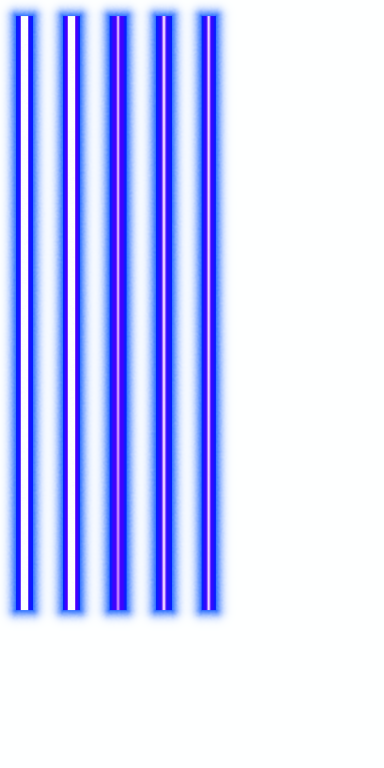
Write a Shadertoy shader that draws this background.

```glsl
const int TUBE_COUNT = 5;
const float TUBE_BOTTOM = 0.411;
const float TUBE_TOP = 1.958;
const vec3 PAPER = vec3(0.995, 1.0, 1.0);
const vec3 GLOW_ABSORPTION = vec3(1.0, 0.68, 0.0);
const vec3 RIM_BLUE = vec3(0.02, 0.12, 1.0);
const vec3 VIOLET = vec3(0.26, 0.0, 1.0);
const vec3 FRINGE = vec3(0.66, 0.34, 1.0);

// Per-tube shape and tint, left to right
const float HALF_WIDTH[5] = float[5](0.022, 0.022, 0.022, 0.021, 0.0185);
const float CORE_WIDTH[5] = float[5](0.0105, 0.0105, 0.0042, 0.0052, 0.0048);
const float CORE_BLUR[5] = float[5](0.001, 0.001, 0.003, 0.003, 0.003);
const float VIOLET_TINT[5] = float[5](0.3, 0.95, 0.9, 0.5, 0.65);

float boxDistance(vec2 p, vec2 halfSize) {
    vec2 q = abs(p) - halfSize;
    return length(max(q, 0.0)) + min(max(q.x, q.y), 0.0);
}

vec2 gradientAt(vec2 cell) {
    vec2 h = fract(sin(vec2(dot(cell, vec2(127.1, 311.7)),
                            dot(cell, vec2(269.5, 183.3)))) * 43758.5);
    return 2.0 * h - 1.0;
}

float gradientNoise(vec2 p) {
    vec2 i = floor(p), f = fract(p);
    vec2 u = f * f * (3.0 - 2.0 * f);
    vec2 e = vec2(0.0, 1.0);
    float low = mix(dot(gradientAt(i), f),
                    dot(gradientAt(i + e.yx), f - e.yx), u.x);
    float high = mix(dot(gradientAt(i + e.xy), f - e.xy),
                     dot(gradientAt(i + e.yy), f - e.yy), u.x);
    return mix(low, high, u.y);
}

// Tubes draw slightly closer together toward the right
float tubeCenter(float n) {
    return 0.0638 + 0.1225 * n - 0.00016 * n * n * n;
}

float glowAmount(float d) {
    d = max(d, 0.0);
    return 0.8 * exp(-d / 0.03 - d * d / (0.024 * 0.024));
}

vec3 tubeColor(float across, float halfWidth, float core, float blur, float tint, float whiteness) {
    float inward = 1.0 - smoothstep(core, halfWidth, across);
    vec3 color = mix(RIM_BLUE, VIOLET, tint * smoothstep(0.0, 0.6, inward));
    float fringe = 1.0 - smoothstep(core - blur, core + blur, across);
    float center = 1.0 - smoothstep(core - 2.0 * blur, core, across);
    color = mix(color, FRINGE, fringe);
    return mix(color, PAPER, center * whiteness);
}

void mainImage(out vec4 fragColor, in vec2 fragCoord) {
    vec2 p = fragCoord / iResolution.xy * vec2(1.0, 2.0);
    float pixel = 1.0 / iResolution.x;
    float grain = gradientNoise(p * 150.0);
    float middle = 0.5 * (TUBE_TOP + TUBE_BOTTOM);
    float halfHeight = 0.5 * (TUBE_TOP - TUBE_BOTTOM);
    vec3 color = PAPER;

    // Soft halos with a little grain
    for (int i = 0; i < TUBE_COUNT; i++) {
        vec2 q = p - vec2(tubeCenter(float(i)), middle);
        float glow = glowAmount(boxDistance(q, vec2(HALF_WIDTH[i], halfHeight)));
        glow *= 1.0 + 0.25 * grain * (1.0 - glow);
        color *= 1.0 - GLOW_ABSORPTION * glow;
    }

    // Square-ended tubes with bright cores
    for (int i = 0; i < TUBE_COUNT; i++) {
        vec2 q = p - vec2(tubeCenter(float(i)), middle);
        float d = boxDistance(q, vec2(HALF_WIDTH[i], halfHeight));
        float lowerFade = i == 2 ? smoothstep(0.4, 1.4, p.y) : 1.0;
        float whiteness = mix(0.45, 1.0, lowerFade) * (1.0 - 0.06 * abs(grain));
        float blur = max(CORE_BLUR[i], 0.5 * pixel);
        vec3 tube = tubeColor(abs(q.x), HALF_WIDTH[i], CORE_WIDTH[i], blur, VIOLET_TINT[i], whiteness);
        color = mix(color, tube, 1.0 - smoothstep(-0.5 * pixel, 0.5 * pixel, d));
    }
    fragColor = vec4(clamp(color, 0.0, 1.0), 1.0);
}
```
